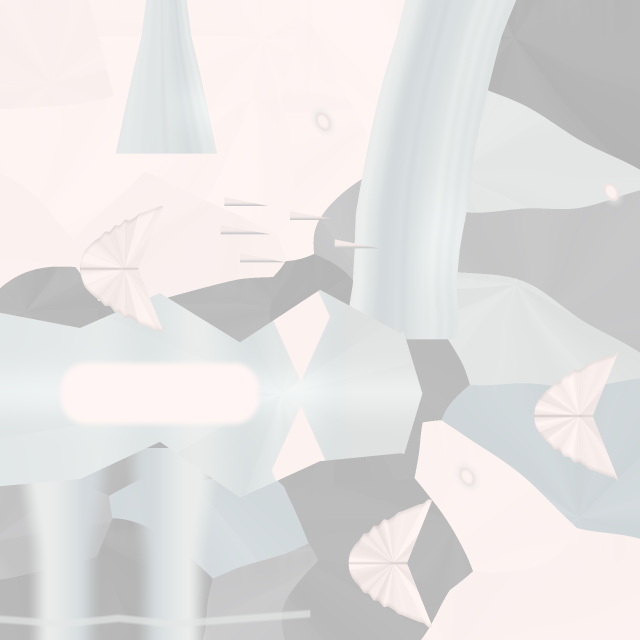
A WebGL 2 fragment shader for this background:

```glsl
#version 300 es
precision highp float;
uniform vec2 u_resolution;
out vec4 fragColor;

#define SHARDS 30
#define FANS 3
#define DARTS 5
#define BEADS 3
#define AA 3
#define DARK vec3(.73, .73, .73)
#define MID vec3(.785, .785, .79)
#define MIST vec3(.825, .85, .86)
#define PALE vec3(.895, .905, .9)
#define PINK vec3(.99, .952, .945)
#define RAY_DEPTH .035
#define BAND_AXIS .385

float hash(float n) {
    n = fract(n * .1031);
    n *= n + 33.33;
    n *= n + n;
    return fract(n);
}

float noise(float x) {
    float f = fract(x);
    return mix(hash(floor(x)), hash(floor(x) + 1.), f * f * (3. - 2. * f));
}

// Straight segments between random heights
float zigzag(float x) {
    return mix(hash(floor(x)), hash(floor(x) + 1.), fract(x));
}

// Hard and soft wedges around an apex, centred on zero
float rays(vec2 q, float count, float seed) {
    float a = (atan(q.y, q.x) + 3.2) * count + seed;
    return mix(noise(a), hash(floor(a * .7)), .5) - .5;
}

vec3 shardColor(vec2 site, float id) {
    float warm = smoothstep(.6, .25, distance(site, vec2(.18, .95)))
               + smoothstep(.38, .12, distance(site, vec2(.95, .06)));
    float pick = hash(id + 71.);
    if (hash(id + 13.) < warm) return PINK;
    return pick < .45 ? DARK : pick < .7 ? MID : pick < .88 ? MIST : pick < .95 ? PALE : PINK;
}

// Stretched cells give long facets with gently curved borders
vec3 shards(vec2 p) {
    float nearest = 9., id = 0.;
    vec2 site = vec2(0), local = vec2(0);
    for (int i = 0; i < SHARDS; i++) {
        float k = float(i);
        vec2 s = fract(vec2(.7549, .5698) * k + .5);
        float a = hash(k + 5.) * 3.1416, stretch = mix(1., 1.6, hash(k + 31.));
        vec2 q = mat2(cos(a), -sin(a), sin(a), cos(a)) * (p - s);
        float d = length(q * vec2(stretch, 1. / stretch));
        if (d < nearest) { nearest = d; id = k; site = s; local = p - s; }
    }
    vec3 c = shardColor(site, id);
    float depth = c.r > .95 ? .4 : 1.;
    vec2 apex = (vec2(hash(id + 41.), hash(id + 53.)) - .5) * .3;
    c += RAY_DEPTH * depth * rays(local - apex, 3., id * 9.);
    c += .012 * depth * (noise(p.x * 100.) - .5) * smoothstep(.04, .12, local.y);
    return c + .02 * (hash(id + 97.) - .5);
}

vec3 ribbons(vec2 p, vec3 c) {
    for (int i = 0; i < 2; i++) {
        float k = float(i), foot = mix(.76, .47, k);
        float t = (p.y - foot) / (1. - foot);
        float width = mix(.075 - .05 * t, .08, k) + .008 * zigzag(p.y * 18.);
        float u = (p.x - mix(.26, .63, k) - .09 * k * t * t) / width;
        if (t > 0. && abs(u) < 1.) {
            c = mix(MIST, PALE + .025, noise(u * 2.2 + 8. * k + 3.));
            c += .02 * (noise(u * 9. + t * 2.) - .5);
            c += .03 * exp(-40. * (t - .3) * (t - .3)) * smoothstep(-.2, .6, u);
        }
    }
    // Mirrored soft columns with a thin pale swag at the base
    float m = abs(p.x - .185);
    float low = step(p.y, .3) * step(m, .3);
    float flare = .035 + .02 * smoothstep(.12, .28, p.y);
    float column = smoothstep(flare + .025, flare - .012, abs(m - .085));
    vec3 shaft = mix(MIST, PALE + .02, smoothstep(.04, .11, m));
    c = mix(c, shaft, column * low);
    float swag = abs(p.y - .025 - .3 * abs(m - .085) * (m < .085 ? .35 : .25));
    return mix(c, PALE, .7 * low * smoothstep(.008, .003, swag));
}

// Broad horizontal facet with folded edges and a warm core
vec3 band(vec2 p, vec3 c) {
    float y = p.y - BAND_AXIS, side = y > 0. ? 3. : 47.;
    float halfWidth = .075 + .1 * zigzag(p.x * 8. + side);
    if (abs(y) > halfWidth || p.x > .66 - .3 * abs(y)) return c;
    c = mix(PALE + .02, MIST + .02, .8 * noise(p.x * 13. + 2.));
    c = mix(c, PALE - .015, smoothstep(.5, .56, p.x));
    c += .03 * rays(p - vec2(.44, BAND_AXIS), 4., 12.);
    c += .045 * exp(-y * y * 700.);
    vec2 box = abs(vec2(p.x - .25, y)) - vec2(.115, .008);
    float core = length(max(box, 0.)) - .035;
    c = mix(c, PINK + .01, smoothstep(.012, -.003, core));
    float tip = abs(p.x - .47) + .45 * abs(abs(y) - .12);
    return mix(c, PINK, smoothstep(.047, .044, tip));
}

vec3 accents(vec2 p, vec3 c) {
    // Scalloped shells, folded about their own axis
    for (int i = 0; i < FANS; i++) {
        float k = float(i);
        vec2 q = (p - fract(vec2(.71, -.23) * k + vec2(.125, .58))) / .14;
        float y = abs(q.y), edge = .72 * sqrt(max(q.x, 0.)) + .04 * noise(q.x * 18. + k);
        if (q.x > 0. && y < edge && q.x < .65 + .4 * y) {
            float r = rays(vec2(q.x - .5, y), 6., k * 20.);
            c = PINK - .02 + .09 * r;
            c -= .1 * smoothstep(.025, .0, y) + .06 * smoothstep(.06, 0., edge - y);
        }
    }
    // Thin horizontal slivers
    for (int i = 0; i < DARTS; i++) {
        float k = float(i);
        vec2 q = p - vec2(.31 + .25 * hash(k + 17.), .59 + .022 * k);
        float span = .05 + .06 * hash(k + 29.);
        float taper = .014 * (1. - q.x / span);
        if (q.x > 0. && q.x < span && q.y > 0. && q.y < taper)
            c = mix(PINK - .03, MID, smoothstep(.006, 0., q.y));
    }
    // Small tilted beads with a soft rim
    for (int i = 0; i < BEADS; i++) {
        vec2 q = p - fract(vec2(-.225, -.445) * float(i) + vec2(.955, .7));
        q.x += .3 * q.y;
        float d = length(q * vec2(1.15, .9));
        c = mix(c, PALE, .5 * smoothstep(.024, .012, d));
        c = mix(c, PINK - .06 * smoothstep(.006, .012, d), smoothstep(.014, .012, d));
    }
    return c;
}

vec3 scene(vec2 p) {
    vec2 bent = p + .012 * vec2(noise(p.y * 14.), noise(p.x * 11. + 40.));
    vec3 c = ribbons(p, shards(bent));
    return accents(p, band(p, c));
}

void main() {
    vec3 sum = vec3(0);
    for (int i = 0; i < AA * AA; i++) {
        vec2 offset = (vec2(i % AA, i / AA) + .5) / float(AA) - .5;
        sum += scene((gl_FragCoord.xy + offset) / u_resolution);
    }
    fragColor = vec4(clamp(sum / float(AA * AA), 0., 1.), 1);
}
```
